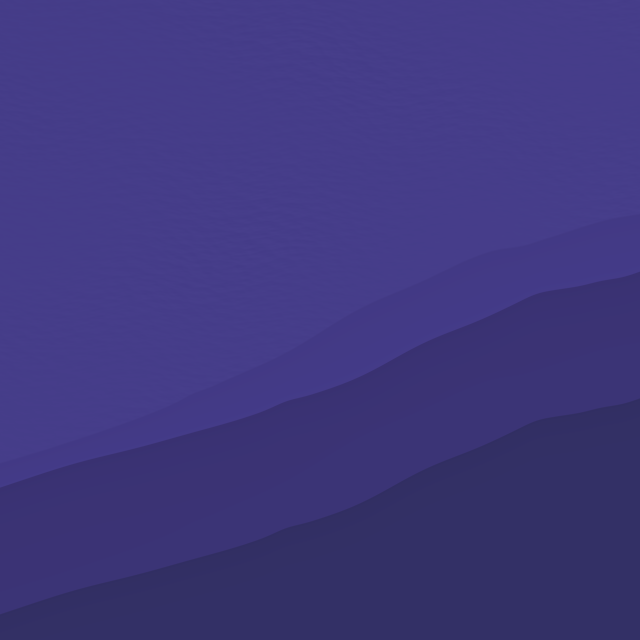
Give the GLSL for this background, as a Shadertoy shader.

```glsl
// Layered violet paper hills rising to the right, with soft shadows and a leathery grain.

const float PI = 3.14159265;

const vec3 SKY_DARK    = vec3(0.269, 0.236, 0.534);
const vec3 SKY_LIGHT   = vec3(0.275, 0.241, 0.543);
const vec3 VEIL_TOP    = vec3(0.260, 0.224, 0.519);
const vec3 VEIL_BOTTOM = vec3(0.265, 0.230, 0.533);
const vec3 HILL        = vec3(0.230, 0.199, 0.457);
const vec3 HILL_LOW    = vec3(0.231, 0.203, 0.463);
const vec3 VALLEY      = vec3(0.200, 0.188, 0.399);

// Straight slope bent by three groups of sine harmonics, from low to high.
float ridge(float x, vec2 ends, vec4 low, vec4 mid, vec3 high) {
    vec4 phase = PI * x * vec4(1.0, 2.0, 3.0, 4.0);
    float shift = 4.0 * PI * x;
    return mix(ends.x, ends.y, x)
         + dot(low, sin(phase))
         + dot(mid, sin(phase + shift))
         + dot(high, sin(phase.xyz + 2.0 * shift));
}

// Small rounded swelling (or dip, if negative) along a ridge.
float knoll(float x, float center, float width, float height) {
    float d = (x - center) / width;
    return height * exp(-d * d);
}

float veilRidge(float x) {
    return ridge(x, vec2(0.276, 0.6654),
                 vec4(0.0113, -0.0224, 0.0009, 0.0014),
                 vec4(-0.0006, -0.0006, 0.0, 0.0007),
                 vec3(0.0007, -0.0018, 0.0007))
         + knoll(x, 0.300, 0.020, 0.0025)
         + knoll(x, 0.815, 0.030, -0.0035);
}

float hillRidge(float x) {
    return ridge(x, vec2(0.238, 0.5755),
                 vec4(-0.0098, -0.0110, 0.0092, -0.0004),
                 vec4(-0.0002, 0.0014, 0.0, 0.0004),
                 vec3(-0.0011, 0.0017, -0.0012))
         + knoll(x, 0.447, 0.025, 0.0030)
         + knoll(x, 0.838, 0.025, 0.0020)
         + knoll(x, 0.940, 0.030, 0.0040);
}

// Coverage of the area below an edge; depth is positive inside.
float cover(float depth, float softness) {
    return smoothstep(-softness, softness, depth);
}

// Darkening that fades with depth below an edge.
float shade(float depth, float reach, float strength) {
    return 1.0 - strength * exp(-max(depth, 0.0) / reach);
}

vec2 hash2(vec2 p) {
    vec3 q = fract(p.xyx * vec3(0.1031, 0.1030, 0.0973));
    q += dot(q, q.yzx + 33.33);
    return fract((q.xx + q.yz) * q.zy);
}

// Cellular noise: distance to the nearest scattered point.
float cells(vec2 p) {
    vec2 cell = floor(p);
    float nearest = 2.0;
    for (int j = -1; j <= 1; j++) {
        for (int i = -1; i <= 1; i++) {
            vec2 id = cell + vec2(i, j);
            nearest = min(nearest, distance(p, id + hash2(id)));
        }
    }
    return nearest;
}

// Creases lit from above: height difference between two nearby samples.
float relief(vec2 p) {
    return cells(p) - cells(p + vec2(0.08, 0.3));
}

// Flat wrinkles in two sizes, stronger in scattered patches.
float grain(vec2 uv) {
    vec2 p = uv + 0.005 * sin(uv.yx * vec2(37.0, 23.0));
    float patches = 0.6 + 0.4 * sin(9.0 * p.x + 2.0 * sin(7.0 * p.y)) * sin(11.0 * p.y + 1.0);
    return patches * (relief(p * vec2(36.0, 100.0)) + 0.6 * relief(p * vec2(80.0, 200.0) + 7.0));
}

void mainImage(out vec4 fragColor, in vec2 fragCoord) {
    vec2 uv = fragCoord / iResolution.xy;
    float edge = max(0.0012, 0.7 / iResolution.y);

    // Depth below each layer edge; the lower pair repeats the upper pair.
    float layerGap = 0.198;
    float veilDepth = veilRidge(uv.x) - uv.y;
    float hillDepth = hillRidge(uv.x) - uv.y;
    float lowDepth = veilDepth - layerGap;
    float valleyDepth = hillDepth - layerGap;

    // Open upper field, lighter towards the ridge and the right.
    float light = smoothstep(0.0, 1.0, 0.35 + 0.45 * uv.x + 0.5 * (0.65 - uv.y));
    vec3 color = mix(SKY_DARK, SKY_LIGHT, light);
    color += 0.014 * grain(uv);

    // Translucent veil, brightening down to the hill edge.
    float veilHeight = max(veilDepth - hillDepth, 0.01);
    vec3 veil = mix(VEIL_TOP, VEIL_BOTTOM, clamp(veilDepth / veilHeight, 0.0, 1.0));
    color = mix(color, veil, cover(veilDepth, 1.5 * edge));

    // Hill with a shadowed crest and a faint inner fold.
    vec3 hill = mix(HILL, HILL_LOW, cover(lowDepth, 8.0 * edge));
    hill *= shade(hillDepth, 0.022, 0.035);
    color = mix(color, hill, cover(hillDepth, edge));

    // Dark valley in front.
    vec3 valley = VALLEY * shade(valleyDepth, 0.022, 0.035);
    color = mix(color, valley, cover(valleyDepth, edge));

    fragColor = vec4(color, 1.0);
}
```
